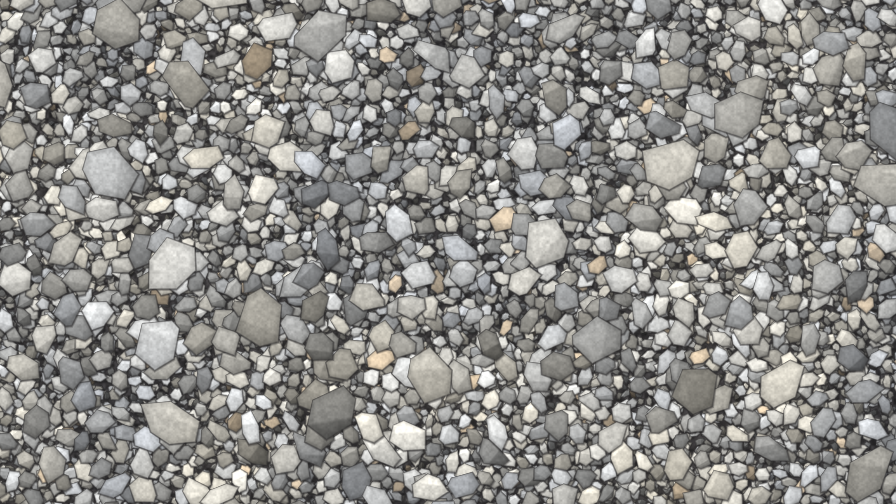
Reproduce this texture procedurally as a Shadertoy shader.

```glsl
// Crushed grey gravel: five layers of angular stones, from fine grit up to
// sparse large chips. Each stone is a random convex polygon with a soft dark
// contact shadow, a tilted face, a slight tint and fine surface grain.

const int   LAYERS = 5;
const float CELL[LAYERS] = float[](0.016, 0.026, 0.038, 0.060, 0.100); // of canvas height
const float FILL[LAYERS] = float[](0.95, 0.90, 0.68, 0.34, 0.10);      // chance of a stone
const int   SIDES = 6;
const float JITTER = 0.70;
const float SHADOW_WIDTH = 0.0042;
const float SHADOW_DEPTH = 0.78;
const float EDGE_SOFTNESS = 0.0010;
const float GRAIN = 0.11;
const vec2  LIGHT_DIR = vec2(-0.5, 0.866);
const vec2  GRIT_TONE = vec2(0.28, 0.74);
const vec2  STONE_TONE = vec2(0.50, 0.90);
const vec3  GAP_COLOR = vec3(0.165, 0.160, 0.165);
const vec3  WARM_TINT = vec3(1.025, 1.005, 0.955);
const vec3  COOL_TINT = vec3(0.980, 0.997, 1.025);
const vec3  TAN_TINT = vec3(1.06, 0.97, 0.85);

vec3 hash3(vec3 p) {
    p = fract(p * vec3(0.1031, 0.1030, 0.0973));
    p += dot(p, p.yxz + 33.33);
    return fract((p.xxy + p.yxx) * p.zyx);
}

float valueNoise(vec2 p, float seed) {
    vec2 i = floor(p), f = fract(p);
    f = f * f * (3.0 - 2.0 * f);
    float a = hash3(vec3(i, seed)).x;
    float b = hash3(vec3(i + vec2(1, 0), seed)).x;
    float c = hash3(vec3(i + vec2(0, 1), seed)).x;
    float d = hash3(vec3(i + vec2(1, 1), seed)).x;
    return mix(mix(a, b, f.x), mix(c, d, f.x), f.y);
}

// Convex polygon from randomly turned and shifted half-planes
float stoneDistance(vec2 q, float radius, vec2 cell, float seed) {
    float d = -1.0;
    for (int k = 0; k < SIDES; k++) {
        vec3 h = hash3(vec3(cell, seed + float(k) + 1.0));
        float angle = 6.28319 * (float(k) + 0.5 * h.x) / float(SIDES);
        d = max(d, dot(q, vec2(cos(angle), sin(angle))) - radius * mix(0.75, 1.15, h.y));
    }
    return d;
}

vec3 stoneColor(vec2 q, float d, float radius, vec3 look, vec3 facet, int layer) {
    vec2 range = layer == 0 ? GRIT_TONE : STONE_TONE;
    float tone = mix(range.x, range.y, look.x);

    // Tilted face, one crease and a worn border
    float turn = 6.28319 * facet.x;
    vec2 creaseDir = vec2(cos(turn), sin(turn));
    float crease = smoothstep(-0.1, 0.1, dot(q, creaseDir) / radius - 0.35);
    tone += 0.05 * dot(q, LIGHT_DIR) / radius;
    tone += 0.11 * crease * dot(creaseDir, LIGHT_DIR);
    tone *= 1.0 - 0.14 * smoothstep(-0.35 * radius, 0.0, d);

    vec3 tint = mix(COOL_TINT, WARM_TINT, look.y);
    return tone * mix(tint, TAN_TINT, step(0.975, look.z));
}

// Draws one layer of stones and their shadows over the colour below
vec3 addLayer(vec3 color, vec2 p, int layer, float blur) {
    float size = CELL[layer];
    float seed = 20.0 * float(layer) + 3.0;
    float shadowWidth = min(SHADOW_WIDTH, 0.2 * size);
    vec2 home = floor(p / size);
    for (int y = -1; y <= 1; y++)
    for (int x = -1; x <= 1; x++) {
        vec2 cell = home + vec2(x, y);
        vec3 place = hash3(vec3(cell, seed));
        if (place.z > FILL[layer]) continue;

        vec3 form = hash3(vec3(cell, seed + 10.0));
        float radius = size * mix(0.38, 0.50, form.x);
        vec2 offset = p - size * (cell + 0.5 + JITTER * (place.xy - 0.5));
        if (length(offset) > 2.2 * radius + 2.0 * shadowWidth) continue;

        // Turn and stretch the stone
        float turn = 6.28319 * form.y;
        float stretch = mix(1.0, 1.3, form.z);
        vec2 axis = vec2(cos(turn), sin(turn));
        vec2 q = vec2(dot(offset, axis), dot(offset, vec2(-axis.y, axis.x)));
        q *= vec2(1.0 / stretch, stretch);
        float d = stoneDistance(q, radius, cell, seed);

        // The shadow is wider on the side away from the light
        float away = -dot(offset, LIGHT_DIR) / (length(offset) + 0.0001);
        float shadow = 1.0 - smoothstep(0.0, shadowWidth * (1.0 + 0.5 * away), d);
        color = mix(color, GAP_COLOR, SHADOW_DEPTH * shadow);

        vec3 look = hash3(vec3(cell, seed + 11.0));
        vec3 facet = hash3(vec3(cell, seed + 12.0));
        vec3 stone = stoneColor(offset, d, radius, look, facet, layer);
        color = mix(color, stone, 1.0 - smoothstep(-blur, blur, d));
    }
    return color;
}

void mainImage(out vec4 fragColor, in vec2 fragCoord) {
    vec2 p = fragCoord / iResolution.y;
    float blur = EDGE_SOFTNESS + 0.6 / iResolution.y;

    // Dark bed, then stones from small to large
    vec3 color = GAP_COLOR * mix(0.8, 1.8, valueNoise(p * 160.0, 201.0));
    for (int layer = 0; layer < LAYERS; layer++)
        color = addLayer(color, p, layer, blur);

    // Surface grain and broad, faint patches
    float grain = 0.6 * valueNoise(p * 150.0, 211.0) + 0.4 * valueNoise(p * 290.0, 223.0);
    float patches = valueNoise(p * 4.5 + 7.0, 227.0);
    color *= 1.0 + 2.0 * GRAIN * (grain - 0.5) + 0.16 * (patches - 0.5);
    color *= mix(COOL_TINT, WARM_TINT, 0.25 + 0.5 * patches);
    fragColor = vec4(clamp(color, 0.0, 1.0), 1.0);
}
```
